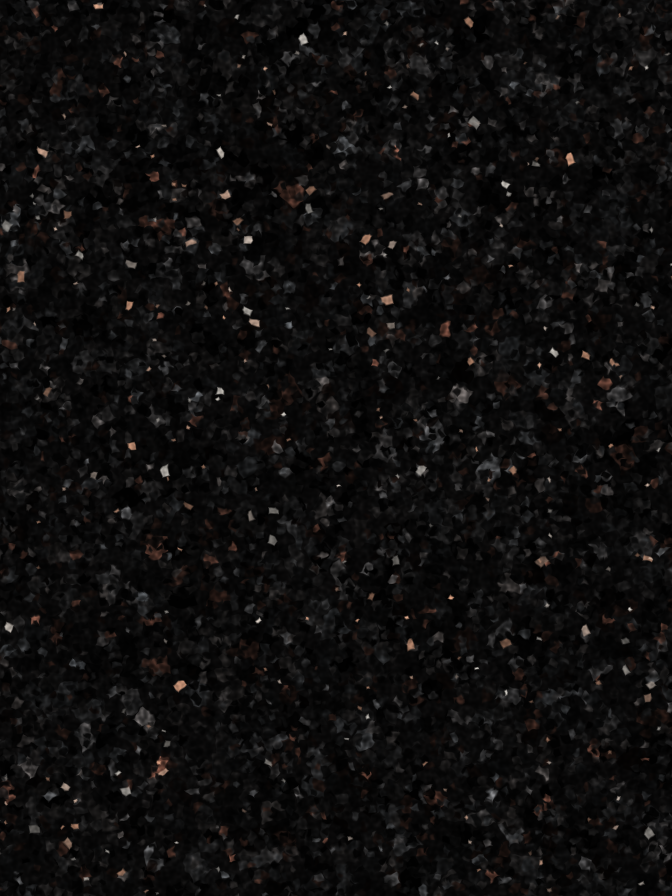
This texture is drawn by a Shadertoy shader. Its source:

```glsl
#define GRAIN_TONE 0.061
#define BROWN_SHARE 0.13
#define EDGE_SOFTNESS 0.0013
#define MOTTLE 0.95
#define CLUMPING 0.45
#define FLECK_SHARE 0.085
#define SPARK_SHARE 0.03

const vec3 COOL_GREY = vec3(0.95, 0.99, 1.03);
const vec3 WARM_GREY = vec3(1.06, 0.99, 0.96);
const vec3 BROWN = vec3(1.45, 0.93, 0.76);
const vec3 PEACH = vec3(0.84, 0.62, 0.50);
const vec3 PALE = vec3(0.78, 0.76, 0.73);

vec4 hash4(vec2 p) {
    vec4 q = fract(p.xyxy * vec4(0.1031, 0.1030, 0.0973, 0.1099));
    q += dot(q, q.wzxy + 33.33);
    return fract((q.xxyz + q.yzzw) * q.zywx);
}

float gradientDot(vec2 cell, vec2 offset) {
    float angle = 6.2832 * hash4(cell + 17.0).x;
    return dot(vec2(cos(angle), sin(angle)), offset);
}

float gradientNoise(vec2 p) {
    vec2 i = floor(p), f = fract(p);
    vec2 u = f * f * f * (f * (f * 6.0 - 15.0) + 10.0);
    vec2 e = vec2(0.0, 1.0);
    float low = mix(gradientDot(i, f), gradientDot(i + e.yx, f - e.yx), u.x);
    float high = mix(gradientDot(i + e.xy, f - e.xy), gradientDot(i + e.yy, f - e.yy), u.x);
    return mix(low, high, u.y);
}

// Rectangle with one corner broken off
float chippedBox(vec2 p, vec2 halfSize) {
    vec2 d = abs(p) - halfSize;
    float chip = (p.x + p.y) * 0.707 - 0.45 * (halfSize.x + halfSize.y);
    return max(max(d.x, d.y), chip);
}

// Dark minerals: many near black, few grey, some brown
vec3 darkMineral(vec4 rnd) {
    float tone = -GRAIN_TONE * log(1.0 - 0.995 * rnd.x);
    vec3 tint = mix(COOL_GREY, WARM_GREY, rnd.y);
    return tone * (rnd.z < BROWN_SHARE ? BROWN : tint);
}

vec3 brightMineral(vec4 rnd) {
    return mix(PEACH, PALE, smoothstep(0.25, 0.75, rnd.y)) * mix(0.5, 1.1, rnd.x);
}

// Lays one layer of randomly turned grains over the colour below
vec3 scatter(vec3 color, vec2 p, float cells, float share, float size, bool bright) {
    vec2 g = p * cells;
    float soft = cells * max(EDGE_SOFTNESS, 0.7 / iResolution.y);
    for (int k = 0; k < 9; k++) {
        vec2 id = floor(g) + vec2(k % 3, k / 3) - 1.0;
        vec4 place = hash4(id + cells);
        if (place.x > share) continue;
        vec4 form = hash4(id + cells * 3.0 + 5.0);
        vec4 look = hash4(id + cells * 7.0 + 11.0);
        vec2 q = g - id - 0.5 - 0.7 * (place.zw - 0.5);
        float angle = 6.2832 * place.y;
        float c = cos(angle), s = sin(angle);
        q = mat2(c, s, -s, c) * q;
        vec2 halfSize = size * vec2(mix(0.65, 1.15, form.x), mix(0.4, 0.85, form.y));
        float cover = 1.0 - smoothstep(-soft, soft, chippedBox(q, halfSize));
        vec3 mineral = bright ? brightMineral(look) : darkMineral(look);
        color = mix(color, mineral, cover * mix(0.7, 1.0, form.z));
    }
    return color;
}

void mainImage(out vec4 fragColor, in vec2 fragCoord) {
    vec2 p = fragCoord / iResolution.y;

    // Ragged outlines
    vec2 ragged = vec2(gradientNoise(p * 130.0), gradientNoise(p * 130.0 + 41.0));
    vec2 w = p + 0.0035 * ragged;

    // Dark ground built from coarse to fine grains
    vec3 color = vec3(0.032, 0.030, 0.030);
    color = scatter(color, w, 38.0, 0.80, 0.55, false);
    color = scatter(color, w, 67.0, 0.75, 0.50, false);
    color = scatter(color, w, 109.0, 0.50, 0.48, false);

    // Clouding inside and across the grains
    float mottle = gradientNoise(p * 165.0) + 0.7 * gradientNoise(p * 83.0 + 9.0);
    float clump = gradientNoise(p * 13.0 + 3.0);
    color *= exp(MOTTLE * mottle + CLUMPING * clump);

    // Sparse bright flecks and tiny sparks
    vec2 v = p + 0.0016 * ragged;
    color = scatter(color, v, 31.0, FLECK_SHARE, 0.17, true);
    color = scatter(color, v, 89.0, SPARK_SHARE, 0.19, true);
    color *= 1.0 + 0.35 * gradientNoise(p * 210.0 + 23.0);

    fragColor = vec4(clamp(color, 0.0, 1.0), 1.0);
}
```
